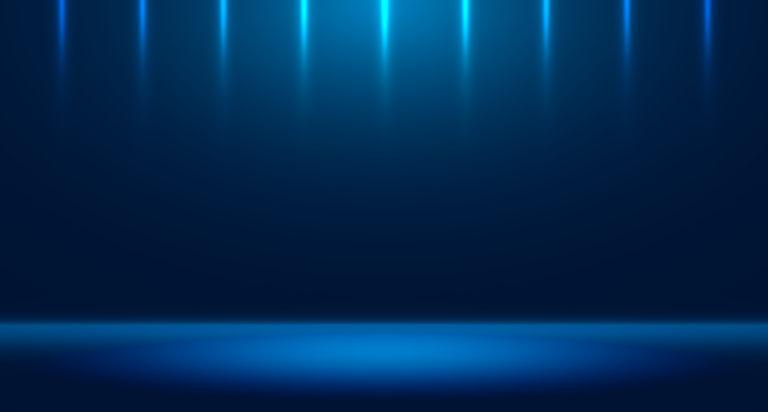
This background is drawn by a Shadertoy shader. Its source:

```glsl
// An empty dark blue stage: a row of light beams hangs from the top edge
// inside a wide soft glow, above a bright horizon and a lit oval floor.
// All parts are smooth falloffs added in canvas units (0 to 1 on each axis).

const vec3 NAVY = vec3(0.0, 0.072, 0.195);
const vec3 CEILING_BLUE = vec3(0.0, 0.43, 0.55);
const vec3 BEAM_CYAN = vec3(0.0, 0.72, 0.78);
const vec3 BEAM_BLUE = vec3(0.0, 0.24, 0.62);
const vec3 HORIZON_BLUE = vec3(0.0, 0.29, 0.43);
const vec3 FLOOR_BLUE = vec3(0.0, 0.40, 0.57);

const float HORIZON = 0.211;
const float BEAM_GAP = 0.1051;
const int BEAMS_PER_SIDE = 4;

// Bell curve that is 1 at zero and 1/e at the given width.
float bell(float x, float width) {
    float t = x / width;
    return exp(-t * t);
}

// Distance from a centre, measured in radii of an ellipse.
float ellipseDistance(vec2 p, vec2 centre, vec2 radii) {
    return length((p - centre) / radii);
}

// Broad light spreading down from the middle of the top edge.
vec3 ceilingGlow(vec2 p) {
    float d = ellipseDistance(p, vec2(0.5, 1.0), vec2(0.27, 0.31));
    return CEILING_BLUE * exp(-1.15 * pow(d, 1.35));
}

// One beam: a thin core in a soft halo, both fading with depth.
vec3 beam(vec2 p, float centreX, float strength) {
    float x = p.x - centreX;
    float depth = 1.0 - p.y;
    float core = bell(x, 0.0042) * bell(depth, 0.105);
    float halo = bell(x, 0.011) * bell(depth, 0.19);
    vec3 tint = mix(BEAM_BLUE, BEAM_CYAN, strength);
    return tint * (0.75 * core + 0.28 * halo);
}

vec3 beamRow(vec2 p) {
    vec3 light = vec3(0.0);
    for (int i = -BEAMS_PER_SIDE; i <= BEAMS_PER_SIDE; i++) {
        float offset = float(i);
        light += beam(p, 0.501 + offset * BEAM_GAP, bell(offset, 2.5));
    }
    return light;
}

// Bright line that fades quickly upward and slowly across the floor.
vec3 horizonGlow(vec2 p) {
    float h = p.y - HORIZON;
    float fade = h > 0.0 ? exp(-h / 0.011) : bell(h, 0.055);
    float spread = mix(0.72, 1.0, bell(p.x - 0.5, 0.4));
    return HORIZON_BLUE * fade * spread;
}

// Oval pool of light; green fades sooner, leaving a deeper blue rim.
vec3 floorGlow(vec2 p) {
    float d = ellipseDistance(p, vec2(0.5, 0.145), vec2(0.53, 0.128));
    float pool = 1.0 - smoothstep(0.0, 1.0, d);
    float below = 1.0 - smoothstep(HORIZON - 0.022, HORIZON + 0.004, p.y);
    vec3 falloff = vec3(1.0, pow(pool, 1.25), pow(pool, 0.85));
    return FLOOR_BLUE * falloff * below;
}

void mainImage(out vec4 fragColor, in vec2 fragCoord) {
    vec2 p = fragCoord / iResolution.xy;
    vec3 color = NAVY + ceilingGlow(p) + beamRow(p);

    // Join the two floor lights softly so that their overlap stays even.
    vec3 line = horizonGlow(p);
    vec3 pool = floorGlow(p);
    color += max(line, pool) + 0.2 * min(line, pool);

    fragColor = vec4(clamp(color, 0.0, 1.0), 1.0);
}
```
